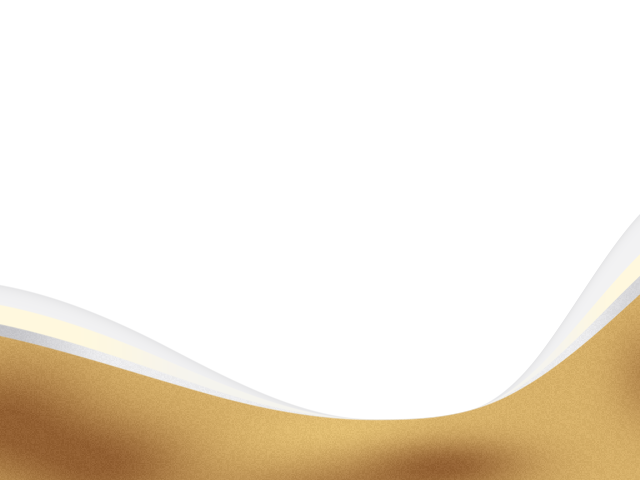
A WebGL 1 fragment shader for this background:

```glsl
precision highp float;
// White page above a grainy gold wave, trimmed with a grey, cream and silver ribbon.

uniform vec2 u_resolution;

#define GOLD_LIGHT vec3(0.895, 0.755, 0.455)
#define GOLD_DARK vec3(0.575, 0.375, 0.195)
#define PAGE vec3(1.0)
#define PALE_GREY vec3(0.95, 0.95, 0.955)
#define CREAM vec3(1.0, 0.973, 0.87)
#define SILVER vec3(0.77, 0.77, 0.785)
#define GRAIN_CELLS 384.0
#define GRAIN_AMOUNT 0.045

float hash(vec2 p) {
  return fract(sin(dot(p, vec2(12.9898, 78.233))) * 43758.5453);
}

// Smooth height between two knots, each holding (x, height, slope).
float hermite(float x, vec3 a, vec3 b) {
  float span = b.x - a.x;
  float t = clamp((x - a.x) / span, 0.0, 1.0);
  float s = 1.0 - t;
  return s * s * ((1.0 + 2.0 * t) * a.y + t * span * a.z)
       + t * t * ((1.0 + 2.0 * s) * b.y - s * span * b.z);
}

float goldEdge(float x) {
  vec3 a = vec3(0.0, 0.300, -0.293);
  vec3 b = vec3(0.3255, 0.179, -0.373);
  vec3 c = vec3(0.586, 0.125, 0.0);
  vec3 d = vec3(0.781, 0.167, 0.6);
  vec3 e = vec3(1.0, 0.387, 1.227);
  if (x < b.x) return hermite(x, a, b);
  if (x < c.x) return hermite(x, b, c);
  if (x < d.x) return hermite(x, c, d);
  return hermite(x, d, e);
}

float ribbonEdge(float x) {
  vec3 a = vec3(0.0, 0.406, -0.24);
  vec3 b = vec3(0.260, 0.278, -0.693);
  vec3 c = vec3(0.586, 0.126, 0.0);
  vec3 d = vec3(0.729, 0.143, 0.333);
  vec3 e = vec3(0.846, 0.267, 1.78);
  vec3 f = vec3(1.0, 0.554, 1.42);
  if (x < b.x) return hermite(x, a, b);
  if (x < c.x) return hermite(x, b, c);
  if (x < d.x) return hermite(x, c, d);
  if (x < e.x) return hermite(x, d, e);
  return hermite(x, e, f);
}

// Smooth coverage of the area below an edge.
float below(float y, float edge) {
  float pixel = 1.0 / u_resolution.y;
  return smoothstep(-pixel, pixel, edge - y);
}

float blob(vec2 p, vec2 center, vec2 radius) {
  vec2 d = (p - center) / radius;
  return exp(-dot(d, d));
}

// Gold sheet with soft brown shadows and one bright spot.
vec3 goldColor(vec2 p) {
  float shadow = 0.16;
  shadow += 0.80 * blob(p, vec2(0.0, 0.13), vec2(0.14, 0.12));
  shadow += 0.75 * blob(p, vec2(0.17, 0.03), vec2(0.14, 0.10));
  shadow += 0.72 * blob(p, vec2(0.70, 0.035), vec2(0.13, 0.055));
  shadow += 0.50 * blob(p, vec2(0.54, -0.02), vec2(0.20, 0.055));
  shadow += 0.45 * blob(p, vec2(1.02, 0.22), vec2(0.06, 0.11));
  shadow -= 0.16 * blob(p, vec2(0.56, 0.10), vec2(0.16, 0.05));
  return mix(GOLD_LIGHT, GOLD_DARK, clamp(shadow, 0.0, 1.0));
}

void main() {
  vec2 p = gl_FragCoord.xy / u_resolution;
  float aspect = u_resolution.x / u_resolution.y;
  float grain = hash(floor(p * vec2(aspect, 1.0) * GRAIN_CELLS)) - 0.5;

  float gold = goldEdge(p.x);
  float ribbon = max(ribbonEdge(p.x), gold);
  float creamTop = mix(ribbon, gold, mix(0.39, 0.50, step(0.6, p.x)));
  float silverTop = mix(ribbon, gold, 0.77);

  // Ribbon tints fade from the canvas sides toward the middle.
  float creamFade = max(1.0 - smoothstep(0.10, 0.32, p.x), smoothstep(0.84, 0.98, p.x));
  float silverFade = max(1.0 - smoothstep(0.0, 0.18, p.x), 0.6 * smoothstep(0.90, 1.0, p.x));
  vec3 creamTint = mix(PALE_GREY, CREAM, 0.25 + 0.75 * creamFade);
  vec3 silverTint = mix(PALE_GREY, SILVER, 0.12 + 0.88 * silverFade) + grain * 0.03;
  float rim = exp(-max(ribbon - p.y, 0.0) / 0.012);

  // Layers from back to front.
  vec3 color = PAGE;
  color = mix(color, PALE_GREY - 0.055 * rim, below(p.y, ribbon));
  color = mix(color, creamTint, below(p.y, creamTop));
  color = mix(color, silverTint, below(p.y, silverTop));
  color = mix(color, goldColor(p) + grain * GRAIN_AMOUNT, below(p.y, gold));

  gl_FragColor = vec4(color, 1.0);
}
```
